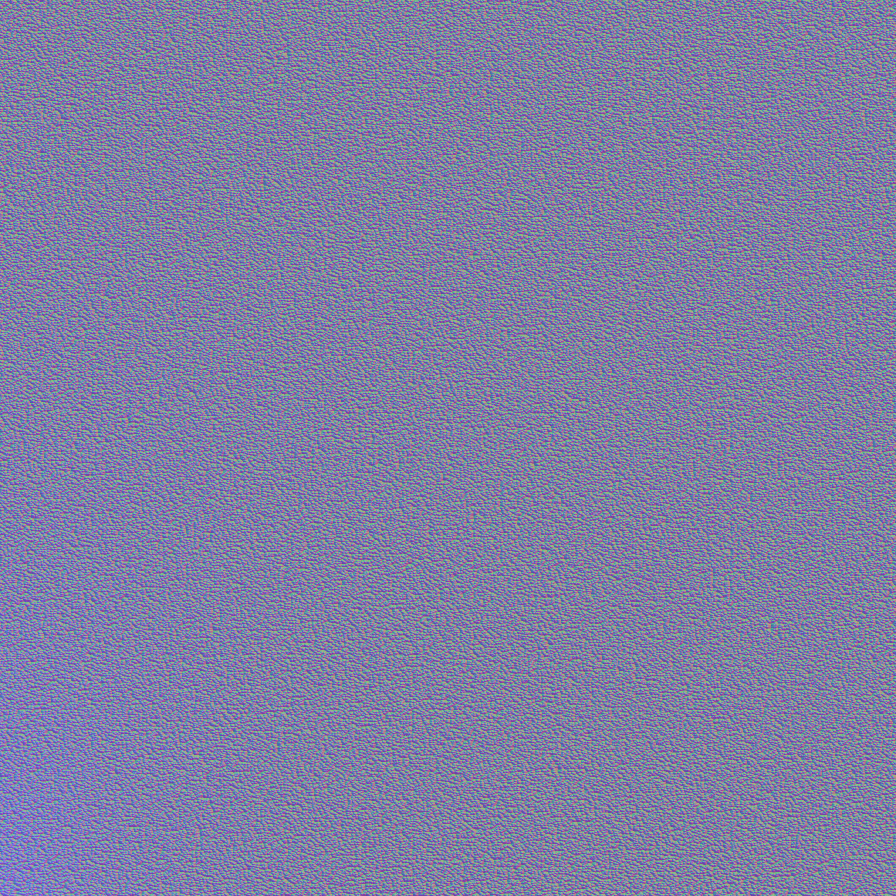
Reproduce this texture map procedurally as a Shadertoy shader.

```glsl
// Tangent-space normal map of rough, fine-grained plaster.
// Two layers of cellular noise act as wide, flat domes: the offset from the
// nearest cell point is the slope, which is averaged over the pixel.

vec2 hash2(vec2 p) {
    vec3 q = fract(p.xyx * vec3(0.1031, 0.1030, 0.0973));
    q += dot(q, q.yzx + 33.33);
    return fract((q.xx + q.yz) * q.zy);
}

// Offset from the nearest scattered point, in cell units
vec2 domeSlope(vec2 p) {
    vec2 cell = floor(p), nearest = vec2(0.0);
    float best = 9.0;
    for (int y = -1; y <= 1; y++)
    for (int x = -1; x <= 1; x++) {
        vec2 id = cell + vec2(x, y);
        vec2 offset = p - id - hash2(id);
        float d = dot(offset, offset);
        if (d < best) { best = d; nearest = offset; }
    }
    return nearest;
}

vec3 plasterNormal(vec2 uv, float steepness) {
    vec2 slope = domeSlope(uv * vec2(265.0, 375.0));           // grains
    slope += 0.35 * domeSlope(uv * vec2(125.0, 215.0) + 7.3);  // clumps
    return normalize(vec3(slope * vec2(1.0, 1.4) * steepness, 1.0));
}

void mainImage(out vec4 fragColor, in vec2 fragCoord) {
    vec2 uv = fragCoord / iResolution.y;

    // The relief is worn flat towards the lower left, slightly at the right
    float worn = exp(-2.1 * length(uv * vec2(1.8, 0.85)));
    worn += 0.1 * smoothstep(0.6, 1.0, uv.x);
    float steepness = mix(9.5, 3.0, worn);

    // Average the normal over the pixel for smooth edges
    vec3 normal = vec3(0.0);
    for (int i = 0; i < 4; i++) {
        vec2 corner = vec2(i % 2, i / 2) - 0.5;
        normal += 0.25 * plasterNormal(uv + 0.5 * corner / iResolution.y, steepness);
    }

    // Soften the tilt; faces leaning up and right are a little steeper
    normal.z -= 0.14 * (normal.x + normal.y);
    normal.xy *= vec2(0.5, 0.52);
    fragColor = vec4(clamp(0.5 + 0.5 * normal, 0.0, 1.0), 1.0);
}
```
